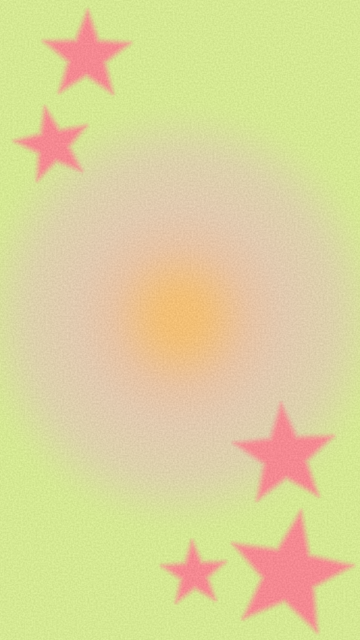
Give the GLSL for this background, as a Shadertoy shader.

```glsl
const float PI = 3.14159265;

vec2 hashGradient(vec2 cell) {
    vec3 h = fract(vec3(cell.xyx) * vec3(0.1031, 0.1030, 0.0973));
    h += dot(h, h.yzx + 33.33);
    float angle = 2.0 * PI * fract((h.x + h.y) * h.z);
    return vec2(cos(angle), sin(angle));
}

float gradientNoise(vec2 p) {
    vec2 i = floor(p), f = p - i;
    vec2 w = f * f * f * (f * (f * 6.0 - 15.0) + 10.0);
    vec2 e = vec2(0.0, 1.0);
    float low = mix(dot(hashGradient(i), f),
                    dot(hashGradient(i + e.yx), f - e.yx), w.x);
    float high = mix(dot(hashGradient(i + e.xy), f - e.xy),
                     dot(hashGradient(i + e.yy), f - e.yy), w.x);
    return mix(low, high, w.y);
}

// Signed distance to a five-pointed star, tilted clockwise
float starDistance(vec2 p, float radius, float tilt) {
    float sector = PI / 5.0;
    float a = mod(atan(p.x, p.y) - tilt + sector, 2.0 * sector) - sector;
    vec2 q = length(p) * vec2(cos(a), abs(sin(a)));
    vec2 tip = vec2(radius, 0.0);
    vec2 edge = 0.43 * radius * vec2(cos(sector), sin(sector)) - tip;
    vec2 d = q - tip;
    float along = clamp(dot(d, edge) / dot(edge, edge), 0.0, 1.0);
    float side = edge.x * d.y - edge.y * d.x;
    return length(d - edge * along) * (side > 0.0 ? -1.0 : 1.0);
}

// Soft orange core fading through rose and beige into lime
vec3 glowColor(float r) {
    vec3 color = mix(vec3(0.95, 0.75, 0.46), vec3(0.91, 0.765, 0.635),
                     smoothstep(0.03, 0.21, r));
    color = mix(color, vec3(0.885, 0.79, 0.69), smoothstep(0.15, 0.31, r));
    color = mix(color, vec3(0.865, 0.825, 0.67), smoothstep(0.25, 0.47, r));
    return mix(color, vec3(0.837, 0.912, 0.575), smoothstep(0.40, 0.59, r));
}

void mainImage(out vec4 fragColor, in vec2 fragCoord) {
    vec2 uv = fragCoord / iResolution.x;
    vec2 fromCore = (uv - vec2(0.502, 0.897)) * vec2(1.0, 0.96);
    vec3 color = glowColor(length(fromCore));

    // Blurred stars: centre, radius, tilt
    vec4 stars[5] = vec4[5](
        vec4(0.241, 1.622, 0.126, 0.02),
        vec4(0.147, 1.375, 0.107, -0.21),
        vec4(0.791, 0.512, 0.145, -0.07),
        vec4(0.804, 0.183, 0.178, 0.18),
        vec4(0.539, 0.183, 0.092, -0.06));
    for (int i = 0; i < 5; i++) {
        vec4 s = stars[i];
        float d = starDistance(uv - s.xy, s.z, s.w);
        color = mix(color, vec3(0.96, 0.535, 0.57), 1.0 - smoothstep(-0.014, 0.014, d));
    }

    // Fine paper grain
    float grain = gradientNoise(uv * 173.0) + 0.6 * gradientNoise(uv * 241.0 + 17.3);
    color += 0.045 * grain;
    fragColor = vec4(color, 1.0);
}
```
